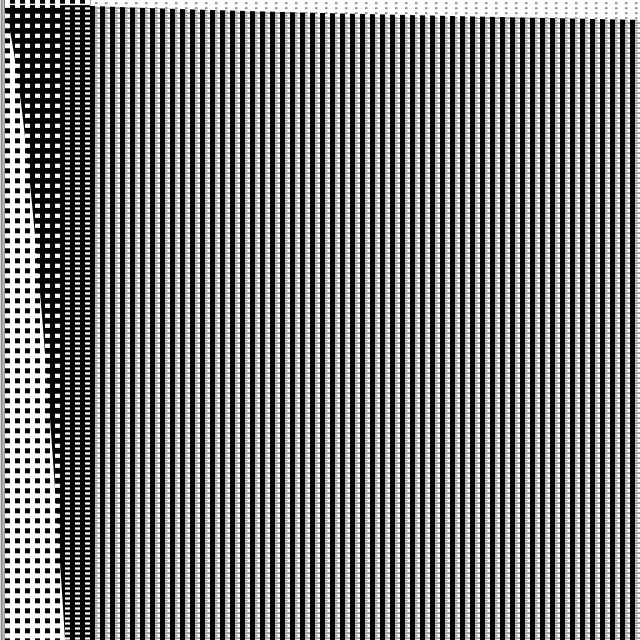
Write a Shadertoy shader that draws this pattern.

```glsl
// Fine black and white stripes with ruler ticks, and curved inverted margins at left and top.

// Soft-edged mask, 1 where signed distance d is negative
float inside(float d, float pixel) {
    return clamp(0.5 - d / pixel, 0.0, 1.0);
}

// Distance to the nearest multiple of period
float repeatDistance(float v, float period) {
    return abs(mod(v + 0.5 * period, period) - 0.5 * period);
}

// Repeated bars: centre and half width are fractions of one period
float bars(float v, float period, float centre, float halfWidth, float pixel) {
    return inside(repeatDistance(v - centre * period, period) - halfWidth * period, pixel);
}

// Thin soft line profile, repeated
float ticks(float v, float period, float offset) {
    return 1.0 - smoothstep(0.0, 1.4 / 512.0, repeatDistance(v - offset, period));
}

void mainImage(out vec4 fragColor, in vec2 fragCoord) {
    vec2 p = fragCoord / iResolution.xy;
    vec2 pixel = 1.0 / iResolution.xy;
    float depth = 1.0 - p.y;
    float cell = 1.0 / 64.0;

    // Broad stripes: the left half of each cell is black
    float white = bars(p.x, cell, 0.75, 0.25, pixel.x);

    // Ruler marks: full lines, with half-length ticks between them
    float fullLine = ticks(p.y, 1.0 / 128.0, 1.5 / 512.0);
    float shortTick = ticks(p.y, 1.0 / 256.0, 1.5 / 512.0);
    float tickSide = bars(p.x, cell, 0.625, 0.125, pixel.x);
    float marks = max(fullLine, shortTick * tickSide);
    float shade = white * (1.0 - 0.44 * marks);

    // Dark left zone: square dashes that become finer to the right
    float coarse = bars(depth, cell, 0.08, 0.29, pixel.y);
    float fine = bars(depth, cell * 0.5, 0.2, 0.28, pixel.y);
    float dash = mix(coarse, fine, inside(0.094 - p.x, pixel.x));
    float leftZone = inside(p.x - 0.141, pixel.x);
    shade = mix(shade, white * (1.0 - dash), leftZone);

    // Pale wedge below a curved edge, holding black squares
    float wedge = inside(p.x - 0.1016 * pow(max(depth, 0.0), 0.62), pixel.x);
    float squares = white * bars(depth, cell, 0.08, 0.25, pixel.y);
    shade = mix(shade, 1.0 - squares, wedge);

    // Pale top band with small dashes and a toothed lower edge
    float teeth = 0.005 * white * smoothstep(0.45, 0.5, p.x) * (1.0 - smoothstep(0.72, 0.77, p.x));
    float band = inside(depth - 0.031 * pow(p.x, 0.62) - teeth, pixel.y);
    band *= 1.0 - leftZone;
    float bandTicks = tickSide * ticks(p.y, 1.0 / 128.0, 1.5 / 512.0);
    shade = mix(shade, 1.0 - 0.5 * bandTicks, band);

    // Checked corner and the narrow lined strip on the left edge
    float corner = leftZone * inside(depth - 0.008, pixel.y);
    shade = mix(shade, max(white, 1.0 - coarse), corner);
    float edgeLines = 1.0 - 0.5 * ticks(p.x, 1.0 / 256.0, 1.5 / 512.0);
    shade = mix(shade, edgeLines, inside(p.x - 0.0075, pixel.x));

    fragColor = vec4(vec3(mix(0.02, 0.99, clamp(shade, 0.0, 1.0))), 1.0);
}
```
